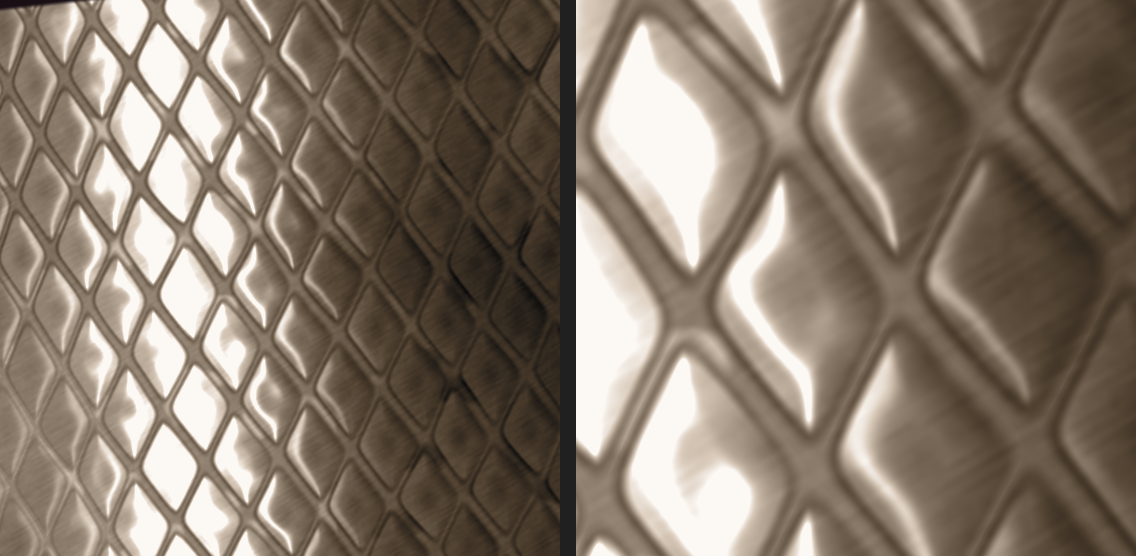
Left: the whole. Right: its middle third, enlarged.
Give the GLSL for this texture, as a WebGL 1 fragment shader.

```glsl
precision highp float;
// Embossed metal sheet: a skewed lattice of pillowed diamonds between raised ribs.
// A soft distance to the four cell sides gives the surface tilt, and the tilt added
// to the bend of the sheet decides where the single bright reflection falls.

uniform vec2 u_resolution;

const vec2 ORIGIN = vec2(0.490, 0.902);        // one rib crossing
const vec2 STEP_DOWN = vec2(0.0760, -0.0950);  // lattice step along the heavy ribs
const vec2 STEP_UP = vec2(0.0540, 0.1090);     // lattice step along the light ribs
const float HEAVY_RIB = 0.0105;                // half widths
const float LIGHT_RIB = 0.0070;
const float ROUNDING = 140.0;                  // lower is rounder

float hash(vec2 p) {
  vec3 q = fract(vec3(p.xyx) * 0.1031);
  q += dot(q, q.yzx + 33.33);
  return fract((q.x + q.y) * q.z);
}

float noise(vec2 p) {
  vec2 i = floor(p), f = fract(p);
  f = f * f * (3.0 - 2.0 * f);
  return mix(mix(hash(i), hash(i + vec2(1.0, 0.0)), f.x),
             mix(hash(i + vec2(0.0, 1.0)), hash(i + 1.0), f.x), f.y);
}

float bell(float x) { return exp(-x * x); }

// The sheet turns away on the left, which narrows the cells there.
vec2 unbend(vec2 p) {
  float turn = max(0.33 - p.x, 0.0);
  return p - vec2(0.42 * turn * turn, 0.0);
}

// Lattice coordinates: whole numbers lie on the ribs.
vec2 toLattice(vec2 p) {
  float area = STEP_DOWN.x * STEP_UP.y - STEP_DOWN.y * STEP_UP.x;
  return vec2(p.x * STEP_UP.y - p.y * STEP_UP.x,
              p.y * STEP_DOWN.x - p.x * STEP_DOWN.y) / area;
}

// xy: inward direction, z: rounded distance inside the cell (negative on ribs).
vec3 cellShape(vec2 f) {
  vec2 nu = normalize(vec2(STEP_UP.y, -STEP_UP.x));
  vec2 nv = normalize(vec2(-STEP_DOWN.y, STEP_DOWN.x));
  vec2 span = vec2(dot(STEP_DOWN, nu), dot(STEP_UP, nv));
  vec2 rib = vec2(LIGHT_RIB, HEAVY_RIB);
  vec2 near = exp(-ROUNDING * (f * span - rib));
  vec2 far = exp(-ROUNDING * ((1.0 - f) * span - rib));
  float total = near.x + near.y + far.x + far.y;
  vec2 inward = (nu * (near.x - far.x) + nv * (near.y - far.y)) / total;
  return vec3(inward, -log(total) / ROUNDING);
}

// Broad light across the bent sheet, dimming towards the right.
float sheetTone(vec2 p, float bend) {
  float tone = mix(0.49, 0.32, smoothstep(0.35, 0.85, p.x));
  tone += 0.14 * bell(bend / 0.45);
  tone -= 0.13 * bell(length((p - vec2(0.95, 0.47)) / vec2(0.32, 0.24)));
  return tone + 0.08 * (noise(p * 5.0) - 0.5);
}

// Warm brown in the middle tones, nearly white at the top.
vec3 metal(float tone) {
  float t = clamp(tone, 0.03, 0.99);
  float warmth = smoothstep(0.0, 0.35, t) * (1.0 - 0.7 * smoothstep(0.82, 1.0, t));
  return t - vec3(0.0, 0.06, 0.125) * warmth;
}

void main() {
  vec2 p = gl_FragCoord.xy / u_resolution.y;

  // Slightly uneven pressing of the lattice.
  vec2 warp = vec2(noise(p * 9.0), noise(p * 9.0 + 40.0)) - 0.5;
  vec2 lattice = toLattice(unbend(p) - ORIGIN + 0.010 * warp);
  vec2 id = floor(lattice), f = fract(lattice);
  vec3 shape = cellShape(f);
  float d = shape.z;
  float random = hash(id + 71.0);

  // Bend of the sheet and direction that catches the light.
  float bend = 2.2 * (p.x - 0.28 - 0.06 * (1.0 - p.y));
  vec2 light = vec2(1.0, mix(-0.4, 0.6, smoothstep(0.12, 0.4, p.x)));
  float sheet = sheetTone(p, bend);
  float wear = smoothstep(0.34, 0.05, p.x) * smoothstep(0.55, 0.15, p.y);

  // Diamond faces: domed edges, dented middles and a broad reflection.
  float slope = 0.85 * (1.0 - smoothstep(-0.003, 0.030, d));
  float facing = -dot(shape.xy, light) * slope;
  float ripple = 0.40 * (noise(p * 30.0) - 0.5) + 0.15 * (random - 0.5);
  float gloss = bell((bend + facing + ripple) / 0.27);
  float reach = mix(0.55, 1.0, smoothstep(0.08, 0.25, p.x)) * smoothstep(0.73, 0.45, p.x);
  float dent = bell(length((f - 0.5) / 0.22)) * (0.03 + 0.08 * random);
  float face = sheet + 0.07 * (random - 0.5) - dent;
  face -= 0.15 * max(facing, 0.0) * smoothstep(0.3, 0.5, p.x);
  face += 0.48 * gloss * reach + 0.40 * bell((bend + 0.5 * ripple) / 0.24);

  // Ribs: rounded strips with soft feet and scattered glints.
  float crown = clamp(-d / HEAVY_RIB, 0.0, 1.0);
  float ribFacing = dot(shape.xy, light) * (1.0 - crown);
  float rib = mix(sheet, 0.40, 0.45 * smoothstep(0.6, 0.4, p.x));
  rib *= mix(0.74, 1.06, smoothstep(0.0, 0.9, crown));
  rib -= 0.05 * ribFacing;
  float glint = smoothstep(0.62, 0.85, noise(p * 22.0 + 9.0));
  rib += 0.25 * glint * crown * smoothstep(0.85, 0.4, p.x);
  rib -= 0.12 * smoothstep(0.6, 0.85, noise(p * 17.0)) * smoothstep(0.55, 0.8, p.x);
  rib += wear * (0.10 + 0.12 * gloss);

  // Join both, soften the worn corner and brush the surface.
  float tone = mix(rib, face, smoothstep(-0.004, 0.004, d));
  tone = mix(tone, sheet + 0.04, 0.45 * wear);
  vec2 brushed = vec2(p.x + 0.6 * p.y, p.y - 0.6 * p.x);
  tone += 0.04 * (noise(brushed * vec2(35.0, 200.0)) - 0.5);
  tone += 0.02 * (noise(p * 170.0) - 0.5);

  // Dark curled edge at the upper left corner.
  float edge = smoothstep(-0.005, 0.005, p.y - 0.982 - 0.11 * p.x);
  vec3 color = mix(metal(tone), vec3(0.10, 0.06, 0.08), edge);
  gl_FragColor = vec4(color, 1.0);
}
```
